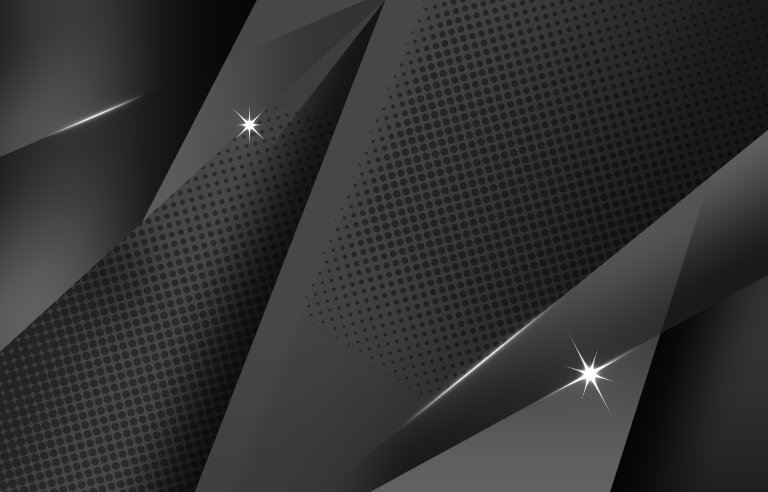
A WebGL 1 fragment shader for this background:

```glsl
precision highp float;
// Overlapping dark metallic panels with halftone dots, bright edges and two sparkles.
uniform vec2 u_resolution;

// Signed distance to the line a-b, positive on the right of its direction.
float side(vec2 p, vec2 a, vec2 b) {
  vec2 d = normalize(b - a);
  return dot(p - a, vec2(d.y, -d.x));
}

// Antialiased mask of the positive side.
float cover(float d) {
  return smoothstep(-0.7, 0.7, d * u_resolution.y);
}

// Rotated dot lattice; radius is a fraction of the cell.
float halftone(vec2 p, float radius) {
  const float cell = 0.0193;
  vec2 q = mat2(0.966, -0.259, 0.259, 0.966) * p / cell;
  float aa = 0.7 / (u_resolution.y * cell);
  float d = length(fract(q) - 0.5);
  return (1.0 - smoothstep(radius - aa, radius + aa, d)) * smoothstep(0.03, 0.15, radius);
}

// Thin light that tapers along an edge around a centre.
float streak(vec2 p, vec2 centre, vec2 dir, float halfLength) {
  vec2 d = normalize(dir);
  vec2 q = vec2(dot(p - centre, d), dot(p - centre, vec2(-d.y, d.x)));
  float taper = max(0.0, 1.0 - q.x * q.x / (halfLength * halfLength));
  return taper * taper * (exp(-abs(q.y) * 450.0) + 0.1 * exp(-abs(q.y) * 100.0));
}

// Eight-pointed star: four crossed spikes, the first being the longest.
float sparkle(vec2 p, float size, float angle) {
  float light = exp(-dot(p, p) / (size * size * 0.015));
  for (int i = 0; i < 4; i++) {
    float a = angle + float(i) * 0.7854;
    vec2 q = abs(vec2(dot(p, vec2(cos(a), sin(a))), dot(p, vec2(-sin(a), cos(a)))));
    float reach = size * (i == 0 ? 1.0 : (i == 2 ? 0.85 : 0.6));
    float taper = max(0.0, 1.0 - q.x / reach);
    float width = 0.035 * size * taper * taper + 0.0003;
    light += taper * exp(-q.y * q.y / (width * width));
  }
  return min(light + 0.1 * exp(-length(p) / (size * 0.3)), 1.0);
}

void main() {
  vec2 p = gl_FragCoord.xy / u_resolution.y;

  // Distances to the panel edges
  float leftFold = side(p, vec2(0.289, 0.549), vec2(0.522, 1.0));
  float bandTop = side(p, vec2(0.0, 0.285), vec2(0.783, 1.0));
  float bandEnd = side(p, vec2(0.396, 0.0), vec2(0.783, 1.0));
  float upperCut = side(p, vec2(0.0, 0.681), vec2(0.742, 1.0));
  float lowerEdge = side(p, vec2(0.671, 0.014), vec2(1.561, 0.736));
  float lowerCut = side(p, vec2(0.752, 0.0), vec2(1.561, 0.441));
  float rightFold = side(p, vec2(1.240, 0.0), vec2(1.443, 0.638));

  // Upper left panels
  float ridge = exp(-pow((p.x - 0.14) / 0.19, 2.0));
  float nearLeft = 1.0 - smoothstep(0.0, 0.34, p.x);
  float above = 0.02 + 0.21 * ridge + 0.13 * nearLeft * smoothstep(-0.22, 0.0, upperCut);
  float below = 0.03 + 0.16 * ridge + 0.23 * nearLeft * smoothstep(0.0, 0.32, upperCut);
  float shade = mix(above, below, cover(upperCut));
  float inner = mix(0.28, 0.36 - 0.16 * smoothstep(0.3, 0.7, p.x), cover(upperCut));
  shade = mix(shade, inner, cover(leftFold));

  // Dotted diagonal band
  float depth = -bandEnd;
  float band = 0.08 + 0.2 * smoothstep(0.0, 0.17, depth) - 0.05 * smoothstep(0.2, 0.45, depth);
  vec2 hollow = p - vec2(0.23, 0.44);
  band -= 0.07 * exp(-dot(hollow, hollow) * 120.0);
  float wedge = cover(-side(p, vec2(0.545, 0.695), vec2(0.783, 1.0)))
    * smoothstep(-0.03, 0.02, side(p, vec2(0.549, 0.695), vec2(0.508, 0.746)));
  band = mix(band, 0.245, wedge);
  float bandDot = 0.2 * (1.0 - smoothstep(0.74, 0.83, p.y))
    + 0.21 * (1.0 - smoothstep(0.3, 0.78, p.y)) + 0.12 * smoothstep(0.22, 0.5, depth);
  band *= 1.0 - 0.4 * halftone(p, bandDot);
  shade = mix(shade, band, cover(bandTop));

  // Large central panel
  float centre = 0.28 - 0.175 * smoothstep(0.08, 0.85, bandEnd);
  centre -= 0.03 * (1.0 - smoothstep(0.0, 0.4, p.y));
  float dotEdge = side(p, vec2(0.600, 0.350), vec2(0.854, 1.0));
  centre -= 0.02 * smoothstep(-0.005, 0.03, dotEdge);
  float lowFade = side(p, vec2(0.835, 0.185), vec2(0.600, 0.350));
  float dotSize = 0.15 + 0.25 * smoothstep(0.0, 0.08, dotEdge) * smoothstep(0.0, 0.3, lowFade);
  dotSize *= smoothstep(-0.015, 0.015, dotEdge) * smoothstep(-0.02, 0.04, lowFade);
  dotSize *= 1.0 - 0.6 * smoothstep(0.7, 1.25, dot(p, vec2(0.6, 0.8)) - 0.45);
  centre *= 1.0 - 0.42 * halftone(p, dotSize);
  shade = mix(shade, centre, cover(bandEnd));

  // Lower right panels
  float slope = 0.1 + 0.08 * smoothstep(0.8, 1.3, p.x) + 0.15 * smoothstep(0.0, 0.2, -lowerCut);
  slope = mix(slope, 0.1 + 0.28 * smoothstep(0.02, 0.28, -lowerCut), cover(rightFold));
  float floorLight = 0.38 - 0.14 * smoothstep(0.0, 0.38, p.y);
  float corner = 0.02 + 0.18 * smoothstep(0.0, 0.2, rightFold) * smoothstep(-0.4, 0.35, p.y);
  float base = mix(floorLight, corner, cover(rightFold));
  float lower = mix(slope, base, cover(lowerCut));
  float fadeIn = max(smoothstep(0.67, 0.85, p.x), cover(lowerCut));
  shade = mix(shade, lower, cover(lowerEdge) * fadeIn);

  // Edge lights and sparkles
  shade += 0.8 * streak(p, vec2(0.193, 0.764), vec2(0.742, 0.319), 0.12);
  shade += 0.85 * streak(p, vec2(0.976, 0.261), vec2(0.890, 0.722), 0.24);
  shade += 0.4 * streak(p, vec2(1.199, 0.242), vec2(0.809, 0.441), 0.14);
  shade += sparkle(p - vec2(0.507, 0.746), 0.066, -0.7854);
  shade += sparkle(p - vec2(1.199, 0.240), 0.105, -1.09);
  gl_FragColor = vec4(vec3(clamp(shade, 0.0, 1.0)), 1.0);
}
```
